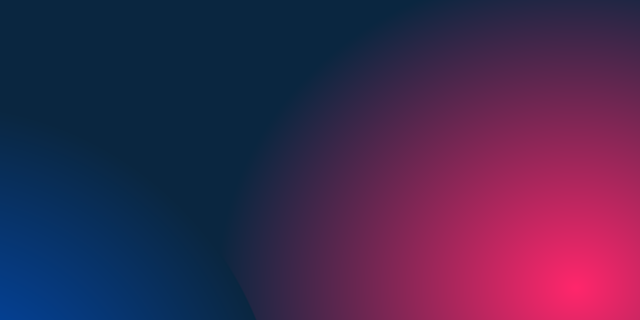
This background is drawn by a Shadertoy shader. Its source:

```glsl
// Dark navy backdrop with a pink glow at lower right and a blue glow at lower left.

const vec3 NAVY = vec3(0.04, 0.15, 0.25);
const vec3 PINK = vec3(1.00, 0.15, 0.42);
const vec3 BLUE = vec3(0.00, 0.32, 0.80);

// Distance from the centre of an ellipse: 0 at the centre, 1 on its rim.
float ellipseRamp(vec2 p, vec2 center, vec2 radii) {
    return length((p - center) / radii);
}

// Linear falloff from a glow colour to the backdrop at the rim.
vec3 glow(vec3 inner, vec3 outer, float ramp) {
    return mix(inner, outer, clamp(ramp, 0.0, 1.0));
}

void mainImage(out vec4 fragColor, in vec2 fragCoord) {
    // Units of canvas height, with x following the canvas width.
    vec2 p = fragCoord / iResolution.xy * vec2(2.0, 1.0);
    float pixel = 1.0 / iResolution.y;

    // Broad pink glow.
    float pinkRamp = ellipseRamp(p, vec2(1.80, 0.10), vec2(1.12, 1.00));
    vec3 color = glow(PINK, NAVY, pinkRamp);

    // Opaque blue disc centred below the corner, laid over the pink rim.
    float blueRamp = ellipseRamp(p, vec2(-0.20, -0.406), vec2(1.08));
    float blueMask = 1.0 - smoothstep(1.0 - pixel, 1.0 + pixel, blueRamp);
    color = mix(color, glow(BLUE, NAVY, blueRamp), blueMask);

    fragColor = vec4(color, 1.0);
}
```
